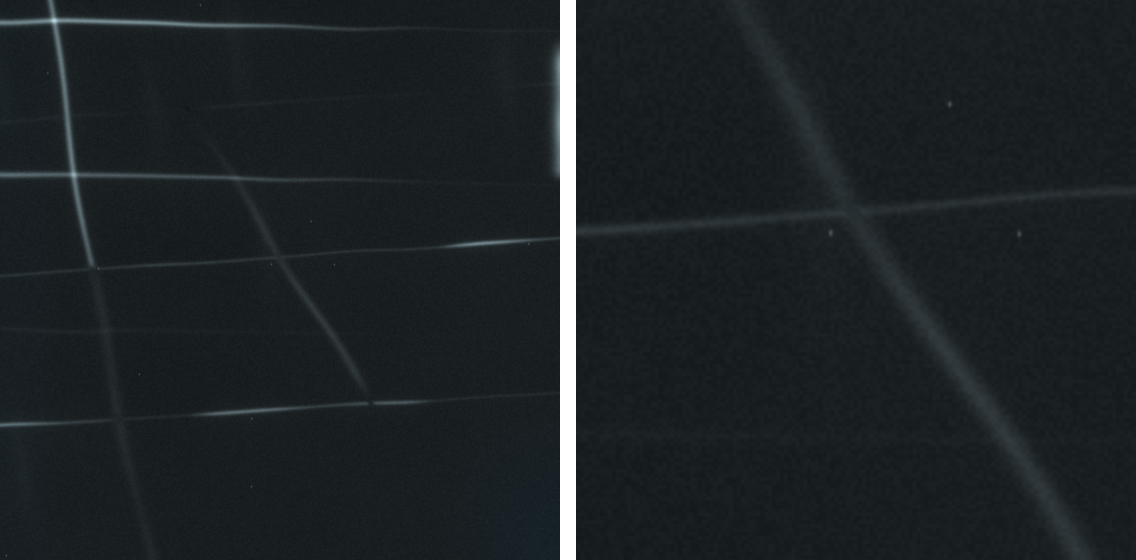
Left, the full canvas; right, a detail of the centre.
A WebGL 1 fragment shader for this texture:

```glsl
precision highp float;
// Dark, creased film: pale worn folds run across and down a near-black sheet.
// Folds are soft distance profiles whose wear is broken up by value noise;
// faint smears, dust and fine grain lie over a cloudy base tone.

uniform vec2 u_resolution;

const vec3 SHEET_DARK = vec3(0.081, 0.101, 0.110);
const vec3 SHEET_LIGHT = vec3(0.112, 0.132, 0.141);
const vec3 WEAR_COLOUR = vec3(0.58, 0.68, 0.70);
const vec3 BLUE_TINT = vec3(-0.012, 0.010, 0.025);
const int FOLD_COUNT = 6;
const float TOP_FOLD = 0.953;
const float FOLD_SPACING = 0.137;
const float HALO_WIDTH = 0.011;
const int SMEAR_COUNT = 6;
const float GRAIN_SCALE = 430.0;
const float GRAIN_STRENGTH = 0.028;
const float DUST_GRID = 26.0;

float hash(vec2 p) {
  vec3 q = fract(vec3(p.xyx) * 0.1031);
  q += dot(q, q.yzx + 33.33);
  return fract((q.x + q.y) * q.z);
}

float noise(vec2 p) {
  vec2 cell = floor(p);
  vec2 f = fract(p);
  f = f * f * (3.0 - 2.0 * f);
  float low = mix(hash(cell), hash(cell + vec2(1.0, 0.0)), f.x);
  float high = mix(hash(cell + vec2(0.0, 1.0)), hash(cell + 1.0), f.x);
  return mix(low, high, f.y);
}

float bell(float d, float width) {
  return exp(-d * d / (width * width));
}

// Bright core with a weak, wider halo.
float foldProfile(float d, float width) {
  return 0.87 * bell(d, width) + 0.13 * exp(-abs(d) / HALO_WIDTH);
}

// Horizontal positions of the two folds that run down the sheet.
float longFoldX(float y) {
  float t = 1.0 - y;
  return 0.09 + 0.13 * t + 0.05 * t * t + 0.004 * sin(t * 14.0);
}

float slantFoldX(float y) {
  return 0.5 + 0.62 * (0.545 - y) + 0.005 * sin(y * 21.0);
}

// Even folds are long and fade to the right; odd ones are thin and broken.
float crossFold(vec2 p, float i, out float shade) {
  float odd = mod(i, 2.0);
  float slope = 0.025 - 0.045 * cos(i * 3.0);
  float wobble = 0.007 * (noise(vec2(p.x * 8.0, i * 7.3)) - 0.5);
  float d = p.y - (TOP_FOLD - FOLD_SPACING * i + slope * (p.x - 0.5) + wobble);

  float rhythm = 0.5 + 0.5 * cos(2.0944 * (i - 2.6));
  float gain = 0.05 + 1.05 * rhythm * rhythm;
  float wear = noise(vec2(p.x * 7.0 + 2.0, i * 11.7 + 3.0));
  float fading = (0.6 + 0.4 * wear) * (1.0 - smoothstep(0.1, 0.85, p.x)) + 0.05;
  float broken = 0.14 + 0.72 * smoothstep(0.48, 0.9, wear);
  float width = mix(0.0052 - 0.0025 * p.x, 0.0026 + 0.0014 * wear, odd);

  // Folds pinch shut where they meet the two running down.
  float toLong = length(vec2(p.x - longFoldX(p.y), d));
  float toSlant = length(vec2(p.x - slantFoldX(p.y), d));
  float pinch = odd * (bell(toLong, 0.009) + bell(toSlant, 0.006));
  shade = 0.007 * step(0.0, d) * exp(-abs(d) / 0.03) * gain + 0.02 * pinch;
  return gain * mix(fading, broken, odd) * foldProfile(d, width)
    * (1.0 - 0.8 * min(pinch, 1.0));
}

float downFolds(vec2 p) {
  float wear = noise(vec2(p.y * 11.0, 4.0));
  float upper = smoothstep(0.515, 0.535, p.y);
  float longGain = mix(0.035 + 0.05 * wear, 0.3 + 0.3 * wear, upper);
  float longWidth = mix(0.011, 0.0058, upper);
  float slantGain = 0.13 * smoothstep(0.28, 0.34, p.y)
    * (1.0 - smoothstep(0.55, 0.82, p.y)) * (0.6 + 0.7 * wear);
  return longGain * foldProfile(p.x - longFoldX(p.y), longWidth)
    + slantGain * foldProfile((p.x - slantFoldX(p.y)) * 0.85, 0.0075);
}

// Worn strip on the right border.
float edgeGlow(vec2 p) {
  float span = smoothstep(0.67, 0.70, p.y) * (1.0 - smoothstep(0.88, 0.94, p.y));
  float wear = 0.65 + 0.35 * noise(vec2(p.y * 18.0, 9.0));
  return 0.75 * span * wear * exp(-pow((1.0 - p.x) / 0.011, 1.4));
}

float smears(vec2 p) {
  float sum = 0.0;
  for (int i = 0; i < SMEAR_COUNT; i++) {
    float k = float(i);
    vec2 centre = vec2(hash(vec2(k, 1.7)), hash(vec2(k, 8.2)));
    vec2 d = p - centre;
    d.x += 0.12 * d.y + 0.012 * (noise(vec2(p.y * 9.0, k)) - 0.5);
    sum += bell(d.x, 0.018) * bell(d.y, 0.09);
  }
  return 0.025 * sum;
}

float dust(vec2 p) {
  vec2 cell = floor(p * DUST_GRID);
  vec2 centre = 0.2 + 0.6 * vec2(hash(cell + 13.0), hash(cell + 47.0));
  vec2 d = (fract(p * DUST_GRID) - centre) / DUST_GRID;
  float present = step(0.975, hash(cell + 71.0));
  return 0.3 * present * bell(length(d * vec2(1.0, 0.7)), 0.0013);
}

void main() {
  vec2 p = gl_FragCoord.xy / u_resolution;
  float light = downFolds(p) + edgeGlow(p) + smears(p) + dust(p);
  float shade = 0.0;
  for (int i = 0; i < FOLD_COUNT; i++) {
    float foldShade;
    light += crossFold(p, float(i), foldShade);
    shade += foldShade;
  }

  float cloud = 0.65 * noise(p * 3.0 + 5.0) + 0.35 * noise(p * 9.0);
  vec3 colour = mix(SHEET_DARK, SHEET_LIGHT, 0.15 + 0.6 * cloud);
  float corner = smoothstep(0.75, 1.0, p.x) * (1.0 - smoothstep(0.05, 0.3, p.y));
  colour += BLUE_TINT * (corner + 0.3 * (1.0 - smoothstep(0.0, 0.15, p.x)));
  colour += WEAR_COLOUR * light - shade;
  colour += GRAIN_STRENGTH * (noise(p * GRAIN_SCALE) - 0.5);
  gl_FragColor = vec4(clamp(colour, 0.0, 1.0), 1.0);
}
```
